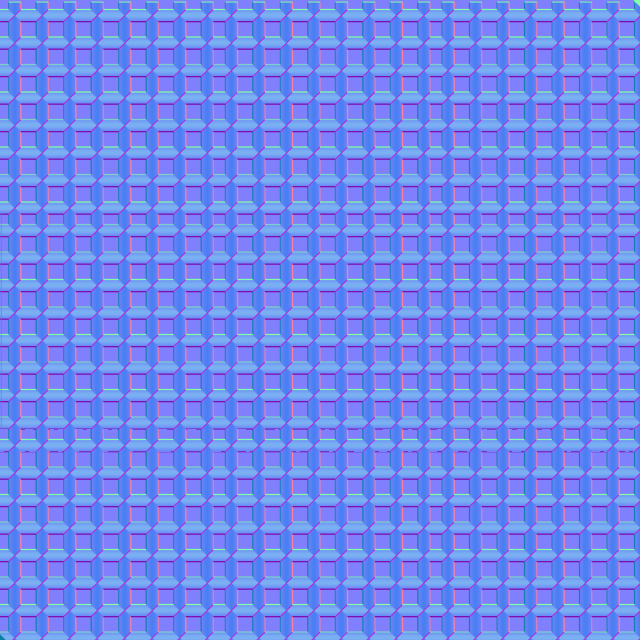
Write a Shadertoy shader that draws this texture map.

```glsl
// Tangent-space normal map of a square lattice: rounded beams, mitred at
// each crossing, around flat panels with thin bevelled rims. Panels repeat in
// blocks of eight whose last one is narrower, leaving a seam between blocks.

#define UNITS 768.0                // canvas size in design units
#define PITCH 33.0                 // panel-to-panel distance
#define BEAM 14.6                  // beam width
#define RIM 1.5                    // bevel line width
#define BLOCK vec2(260.0, 258.0)   // block size across and down
#define START vec2(25.0, 26.0)     // first full panel, from top left
#define FLAT_COLOR vec3(0.50, 0.50, 1.00)
#define PINK vec3(1.00, 0.50, 0.62)
#define TEAL vec3(0.05, 0.50, 0.66)
#define PURPLE vec3(0.50, 0.02, 0.64)
#define GREEN vec3(0.50, 1.00, 0.64)
#define MAGENTA vec3(0.74, 0.12, 0.86)

float pixelSize;

// Coverage of the region where d is negative
float fill(float d) {
    return clamp(0.5 - d / pixelSize, 0.0, 1.0);
}

float line(float d, float width) {
    return fill(abs(d) - 0.5 * width);
}

float hash(vec2 p) {
    return fract(sin(dot(p, vec2(41.3, 289.1))) * 4371.5);
}

// x: signed offset from nearest beam, y: beam index, z: block, w: panel index
vec4 lattice(float x, float start, float block) {
    float u = x - start;
    float blockId = floor(u / block);
    u -= blockId * block;
    float panel = min(floor(u / PITCH), 7.0);
    float local = u - panel * PITCH;
    float cell = panel < 7.0 ? PITCH : block - 7.0 * PITCH;
    float opening = cell - BEAM;
    bool before = local < 0.5 * opening;
    float offset = before ? local + 0.5 * BEAM : local - opening - 0.5 * BEAM;
    return vec4(offset, panel + (before ? 0.0 : 1.0), blockId, panel);
}

// Beam shading runs from the rims to a ridge along the middle
vec3 uprightBeam(float d) {
    float ridge = 1.0 - smoothstep(0.0, 0.5 * BEAM, abs(d));
    return mix(vec3(0.44, 0.50, 0.98), vec3(0.28, 0.50, 0.95), ridge);
}

vec3 levelBeam(float d) {
    float t = d / BEAM + 0.5;
    float rise = smoothstep(0.0, 0.42, t);
    float fall = smoothstep(0.5, 1.0, t);
    vec3 color = mix(vec3(0.44, 0.58, 0.96), vec3(0.48, 0.69, 0.95), rise);
    return mix(color, vec3(0.42, 0.53, 0.97), fall);
}

void mainImage(out vec4 fragColor, in vec2 fragCoord) {
    pixelSize = UNITS / iResolution.y;
    vec2 p = fragCoord / iResolution.xy * UNITS;
    p.y = UNITS - p.y;   // measure downwards
    vec4 col = lattice(p.x, START.x, BLOCK.x);
    vec4 row = lattice(p.y, START.y, BLOCK.y);
    vec2 d = vec2(col.x, row.x);
    float halfBeam = 0.5 * BEAM;
    float onUpright = fill(abs(d.x) - halfBeam);
    float onLevel = fill(abs(d.y) - halfBeam);

    // Beams, mitred where they cross
    float uprightWins = fill((abs(d.x) - abs(d.y)) * 0.7071);
    vec3 beams = mix(levelBeam(d.y), uprightBeam(d.x), uprightWins);
    vec3 color = mix(FLAT_COLOR, beams, max(onUpright, onLevel));

    // Mitre creases: one strong diagonal, one faint
    float crossing = onUpright * onLevel;
    float strong = line((d.x + d.y) * 0.7071, 1.3) * crossing;
    float faint = line((d.x - d.y) * 0.7071, 1.2) * crossing;
    color = mix(color, vec3(0.36, 0.50, 0.92), 0.4 * faint);
    color = mix(color, MAGENTA, 0.9 * strong);

    // Panel rims, alternating in strength from panel to panel
    float pinkPower = mix(1.0, 0.72, mod(col.y, 2.0));
    float greenPower = mix(0.6, 1.0, mod(row.y + min(abs(row.z), 1.0), 2.0));
    float tealPower = mix(0.75, 0.95, mod(col.y, 2.0));
    float besideLevel = 1.0 - onLevel;
    float besideUpright = 1.0 - onUpright;
    color = mix(color, PINK, pinkPower * besideLevel * line(d.x - halfBeam, RIM));
    color = mix(color, TEAL, tealPower * besideLevel * line(d.x + halfBeam, RIM));
    color = mix(color, GREEN, greenPower * besideUpright * line(d.y + halfBeam, RIM));

    // Top rims break up along the narrow seam row
    float chip = step(0.45, hash(floor(p / vec2(5.0, 40.0))));
    float purplePower = row.w > 6.5 && row.z > 0.5 ? 0.7 * chip : 0.95;
    color = mix(color, PURPLE, purplePower * besideUpright * line(d.y - halfBeam, RIM));

    // Border: capped beam ends, a left scratch and two corner chips
    color = mix(color, FLAT_COLOR, fill(p.y - 2.0));
    color = mix(color, GREEN, 0.8 * onUpright * line(p.y - 2.5, RIM));
    float scratch = line(p.x - 1.5, 1.0) * fill(abs(p.y - 385.0) - 130.0);
    color = mix(color, vec3(0.30, 0.50, 0.85), 0.7 * scratch);
    color = mix(color, TEAL, fill(p.x + UNITS - p.y - 7.0));
    color = mix(color, GREEN, fill(UNITS - p.x + p.y - 8.0));

    fragColor = vec4(color, 1.0);
}
```
